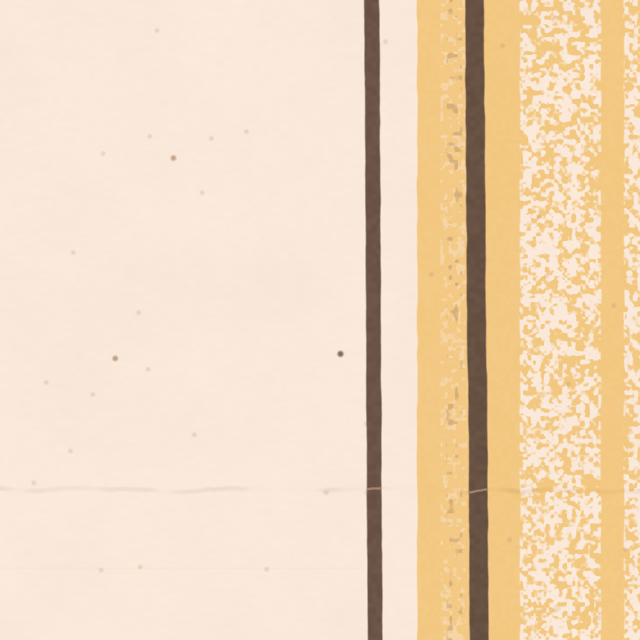
Write a Shadertoy shader that draws this pattern.

```glsl
#define PAPER vec3(0.98, 0.912, 0.853)
#define OCHRE vec3(0.948, 0.772, 0.478)
#define INK vec3(0.405, 0.318, 0.262)
#define STAIN vec3(0.62, 0.47, 0.36)
#define GRAIN_SCALE 145.0
#define CREASE_Y 0.234
#define EDGE_WOBBLE 0.0022
#define FLECK_CELLS 11.0

float hash(vec2 p) {
    vec3 q = fract(vec3(p.xyx) * 0.1031);
    q += dot(q, q.yzx + 33.33);
    return fract((q.x + q.y) * q.z);
}

float noise(vec2 p) {
    vec2 i = floor(p), f = fract(p);
    f = f * f * (3.0 - 2.0 * f);
    float low = mix(hash(i), hash(i + vec2(1, 0)), f.x);
    float high = mix(hash(i + vec2(0, 1)), hash(i + vec2(1, 1)), f.x);
    return mix(low, high, f.y);
}

float fbm(vec2 p) {
    float sum = 0.0, weight = 0.5;
    for (int i = 0; i < 4; i++) {
        sum += weight * noise(p);
        p = p * 2.03 + 17.3;
        weight *= 0.5;
    }
    return sum / 0.9375;
}

// Soft vertical strip between two x positions
float strip(float x, float left, float right) {
    float soft = max(0.0018, 0.8 / iResolution.x);
    return smoothstep(left - soft, left + soft, x)
         * (1.0 - smoothstep(right - soft, right + soft, x));
}

// Ruled ink line with slightly ragged sides
float inkLine(vec2 uv, float center, float halfWidth, float seed) {
    float ragL = (fbm(vec2(uv.y * 32.0, seed)) - 0.5) * EDGE_WOBBLE;
    float ragR = (fbm(vec2(uv.y * 32.0, seed + 9.0)) - 0.5) * EDGE_WOBBLE;
    return strip(uv.x, center - halfWidth + ragL, center + halfWidth + ragR);
}

float spot(vec2 uv, vec2 center, float radius) {
    return 1.0 - smoothstep(radius * 0.3, radius * 1.5, length(uv - center));
}

void mainImage(out vec4 fragColor, in vec2 fragCoord) {
    vec2 uv = fragCoord / iResolution.xy;
    float down = 1.0 - uv.y;

    // Paper with faint mottling and fibres
    float mottle = fbm(uv * 9.0) - 0.5;
    float fibre = noise(uv * vec2(90.0, 190.0)) - 0.5;
    vec3 color = PAPER + 0.018 * mottle + 0.008 * fibre;

    // Printed ochre: solid strips and granular strips
    float wave = (noise(vec2(uv.y * 45.0, 3.0)) - 0.5) * 0.002;
    float x = uv.x + wave;
    float solid = max(strip(x, 0.652, 0.8125), strip(x, 0.939, 0.975));
    float granular = max(strip(x, 0.8125, 0.939), strip(x, 0.975, 1.1));
    float grain = 0.65 * noise(uv * GRAIN_SCALE)
                + 0.35 * noise(uv * GRAIN_SCALE * 1.7 + 40.0);
    float patches = 0.16 * (fbm(uv * 14.0 + 5.0) - 0.5);
    float speckle = smoothstep(0.38, 0.66, grain + patches);
    float worn = strip(uv.x, 0.688, 0.73) * smoothstep(0.5, 0.75, grain + patches);
    float wash = solid * (0.91 + 0.35 * patches + 0.12 * (grain - 0.5) - 0.4 * worn);
    color = mix(color, OCHRE, clamp(wash + granular * speckle * 0.95, 0.0, 1.0));

    // Brown dust along the second line
    float dust = strip(uv.x, 0.698, 0.722) * smoothstep(0.7, 0.88, noise(uv * 115.0 + 70.0));
    color = mix(color, STAIN, 0.32 * dust);

    // Scattered flecks, one candidate per cell
    vec2 cell = floor(uv * FLECK_CELLS);
    vec2 offset = 0.2 + 0.6 * vec2(hash(cell + 3.1), hash(cell + 8.7));
    float fleck = spot(uv, (cell + offset) / FLECK_CELLS, 0.004);
    color = mix(color, STAIN, 0.18 * fleck * step(0.72, hash(cell + 21.0)));
    color = mix(color, STAIN, 0.6 * spot(uv, vec2(0.271, 0.753), 0.0045));
    color = mix(color, STAIN, 0.65 * spot(uv, vec2(0.180, 0.440), 0.0045));
    color = mix(color, INK, 0.85 * spot(uv, vec2(0.532, 0.447), 0.0048));

    // Two leaning ink lines
    float bend = 0.0012 * smoothstep(0.45, 0.7, down);
    float thin = inkLine(uv, 0.581 + 0.005 * down, 0.0117, 2.0);
    float thick = inkLine(uv, 0.7415 + 0.006 * down + bend, 0.0147, 31.0);
    vec3 ink = INK + 0.035 * (noise(uv * 130.0) - 0.5);
    color = mix(color, ink + vec3(0.015, 0.01, 0.015), thin);
    color = mix(color, ink, thick);

    // Horizontal crease, pale where it cracks the ink
    float creaseY = CREASE_Y + 0.012 * (fbm(vec2(uv.x * 22.0, 6.0)) - 0.5);
    float distY = abs(uv.y - creaseY);
    float fold = 1.0 - smoothstep(0.001, 0.006, distY);
    float crack = 1.0 - smoothstep(0.0005, 0.003, distY);
    float inked = max(thin, thick);
    color -= vec3(0.045, 0.055, 0.05) * fold * (1.0 - inked) * noise(vec2(uv.x * 35.0, 1.0));
    color = mix(color, STAIN + 0.15, 0.65 * crack * inked);
    color -= 0.012 * (1.0 - smoothstep(0.0, 0.003, abs(uv.y - 0.112))) * step(uv.x, 0.57);

    fragColor = vec4(clamp(color, 0.0, 1.0), 1.0);
}
```
